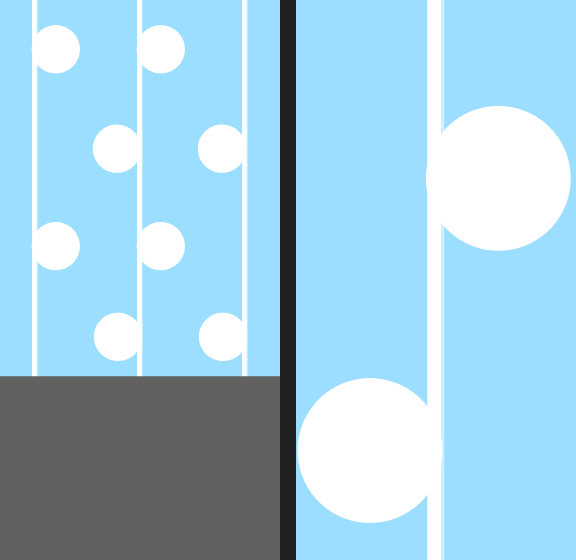
Left: the whole. Right: its middle third, enlarged.
Give the GLSL for this pattern, as a Shadertoy shader.

```glsl
// Antialiased coverage of a signed distance, in canvas widths
float coverage(float dist) {
    return clamp(0.5 - dist * iResolution.x, 0.0, 1.0);
}

float band(float x, float left, float right) {
    return coverage(max(left - x, x - right));
}

void mainImage(out vec4 fragColor, in vec2 fragCoord) {
    vec2 p = fragCoord / iResolution.x;
    vec3 color = vec3(0.61, 0.87, 1.0);

    // Three vertical stripes with a pale right edge
    float stripeX = mod(p.x + 0.0625, 0.375) - 0.1875;
    color = mix(color, vec3(0.80, 0.94, 1.0), band(stripeX, -0.0102, 0.0098));
    color = mix(color, vec3(1.0), band(stripeX, -0.0102, 0.0059));

    // Dots alternate between the two sides of each panel
    float dots = 1e3;
    for (int panel = 0; panel < 2; panel++) {
        for (int pair = 0; pair < 2; pair++) {
            float x = 0.125 + 0.375 * float(panel);
            float k = float(pair);
            vec2 leftDot = vec2(x + 0.0742, 1.824 - 0.703 * k);
            vec2 rightDot = vec2(x + 0.2925 + 0.0039 * k, 1.469 - 0.672 * k);
            dots = min(dots, min(distance(p, leftDot), distance(p, rightDot)));
        }
    }
    color = mix(color, vec3(1.0), coverage(dots - 0.0862));

    // Plain grey base
    color = mix(color, vec3(0.38), coverage(p.y - 0.6563));
    fragColor = vec4(color, 1.0);
}
```
